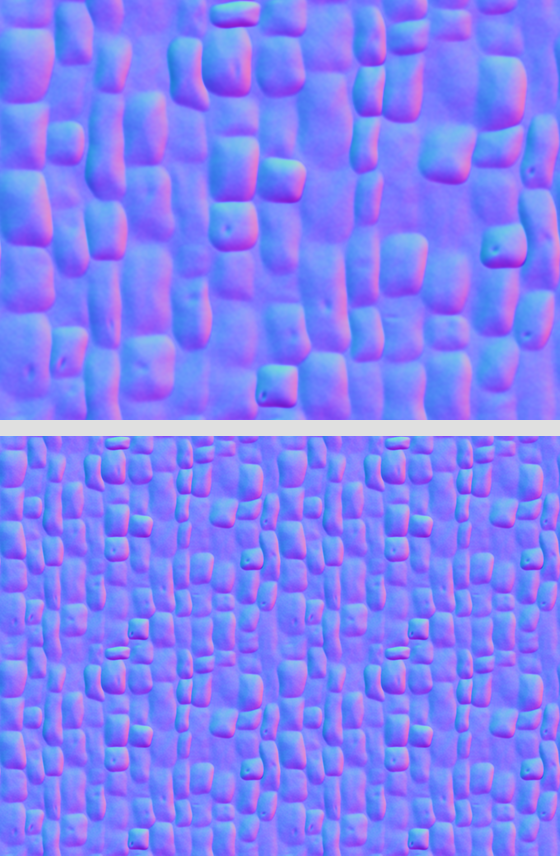
Top, the tile; bottom, the same tile 2 across and 2 down.
Give the GLSL for this texture map, as a WebGL 1 fragment shader.

```glsl
precision highp float;
// Seamless normal map of rough bark: columns of pillowy, pitted, uneven blocks.
uniform vec2 u_resolution;

const vec2 TILE = vec2(4.0 / 3.0, 1.0);   // tile size, in canvas heights
const float COLUMNS = 13.0;
const float MIN_ROWS = 5.0;
const float ROW_SPREAD = 4.0;             // rows per column: MIN_ROWS + 0..3
const vec2 EDGE_JITTER = vec2(0.36, 0.55); // irregularity of block borders
const float RELIEF = 0.0275;              // height of the tallest block
const float LOWEST = 0.26;                // lowest block, as part of RELIEF
const float SQUARENESS = 3.8;             // outline power: 2 is an ellipse
const float FULLNESS = 2.3;               // dome power: higher is flatter on top
const vec2 LEAN = vec2(0.28, -0.24);      // crests sit to the lower right
const float LEAN_SPREAD = 0.6;            // random tilt of each block
const float BLEND = 0.0018;               // softness of the creases
const float PIT_DEPTH = 0.005;
const float PIT_RADIUS = 0.013;
const float PIT_SHARE = 0.25;
const float SAMPLE_STEP = 0.0055;         // slope sampling distance

vec2 hash2(vec2 p) {
  vec3 q = fract(p.xyx * vec3(0.1031, 0.1030, 0.0973));
  q += dot(q, q.yzx + 33.33);
  return fract((q.xx + q.yz) * q.zy);
}

float corner(vec2 cell, vec2 offset, vec2 f, vec2 period) {
  float angle = 6.2832 * hash2(mod(cell + offset, period) + period).x;
  return dot(vec2(cos(angle), sin(angle)), f - offset);
}

// Gradient noise that wraps after a whole period.
float noise(vec2 uv, vec2 period) {
  vec2 p = uv * period, i = floor(p), f = p - i;
  vec2 w = f * f * f * (f * (f * 6.0 - 15.0) + 10.0);
  vec2 e = vec2(1.0, 0.0);
  return mix(mix(corner(i, e.yy, f, period), corner(i, e.xy, f, period), w.x),
             mix(corner(i, e.yx, f, period), corner(i, e.xx, f, period), w.x), w.y);
}

// Jittered border number i of a repeating sequence.
float border(float i, float count, float seed, float jitter) {
  return i + jitter * (hash2(vec2(mod(i, count), seed)).x - 0.5);
}

// Pillow-shaped block with a random level and tilt, and sometimes a pit.
float block(vec2 p, vec2 halfSize, vec2 id) {
  vec2 shape = hash2(id + 31.0), pit = hash2(id + 57.0);
  float level = mix(LOWEST, 1.0, shape.x);
  halfSize *= mix(0.96, 1.12, level);
  p.x -= (shape.y - 0.5) * 0.4 * halfSize.x;
  p.x += (pit.x - 0.5) * 0.15 * p.y;

  vec2 q = p / halfSize;
  vec2 outline = pow(abs(q) + 0.0001, vec2(SQUARENESS));
  float dome = max(0.0, 1.0 - pow(outline.x + outline.y, FULLNESS / SQUARENESS));
  dome *= 1.0 + dot(q, LEAN + LEAN_SPREAD * (hash2(id + 71.0) - 0.5));

  vec2 d = (p - (pit - 0.5) * halfSize) / (PIT_RADIUS * (0.6 + pit.yx));
  float dent = step(hash2(id + 83.0).x, PIT_SHARE) * exp(-dot(d, d));
  return RELIEF * level * dome - PIT_DEPTH * dent * level;
}

float height(vec2 uv) {
  // Bend the columns and borders.
  vec2 w = uv;
  w += 0.024 * vec2(noise(uv, vec2(5.0, 4.0)), noise(uv, vec2(6.0, 5.0)));
  w += 0.009 * vec2(noise(uv, vec2(17.0, 13.0)), noise(uv, vec2(19.0, 14.0)));

  // Soft maximum over the nearby blocks.
  float total = 1.0;
  for (int i = -1; i <= 1; i++) {
    float col = floor(w.x * COLUMNS) + float(i);
    float id = mod(col, COLUMNS);
    vec2 pick = hash2(vec2(id, 7.0));
    float rows = MIN_ROWS + floor(ROW_SPREAD * pick.x);
    float x0 = border(col, COLUMNS, 3.0, EDGE_JITTER.x);
    float x1 = border(col + 1.0, COLUMNS, 3.0, EDGE_JITTER.x);
    for (int j = -1; j <= 1; j++) {
      float row = floor(w.y * rows + pick.y) + float(j);
      float y0 = border(row, rows, id + 11.0, EDGE_JITTER.y);
      float y1 = border(row + 1.0, rows, id + 11.0, EDGE_JITTER.y);
      vec2 count = vec2(COLUMNS, rows);
      vec2 center = (0.5 * vec2(x0 + x1, y0 + y1) - vec2(0.0, pick.y)) / count;
      vec2 halfSize = 0.5 * vec2(x1 - x0, y1 - y0) / count * TILE;
      total += exp(block((w - center) * TILE, halfSize, vec2(id, mod(row, rows))) / BLEND);
    }
  }

  // Swells, upright fibres and fine grain.
  float surface = 0.016 * noise(uv, vec2(8.0, 6.0))
                + 0.0036 * noise(uv, vec2(26.0, 14.0))
                + 0.0007 * noise(uv, vec2(52.0, 40.0))
                + 0.00025 * noise(uv, vec2(120.0, 90.0));
  return BLEND * log(total) + surface;
}

void main() {
  vec2 uv = gl_FragCoord.xy / u_resolution;
  vec2 e = vec2(SAMPLE_STEP, 0.0);
  float h = height(uv);
  vec2 slope = vec2(height(uv + e.xy / TILE), height(uv + e.yx / TILE)) - h;
  vec3 normal = normalize(vec3(-slope / SAMPLE_STEP, 1.0));
  gl_FragColor = vec4(0.5 + 0.5 * normal, 1.0);
}
```
